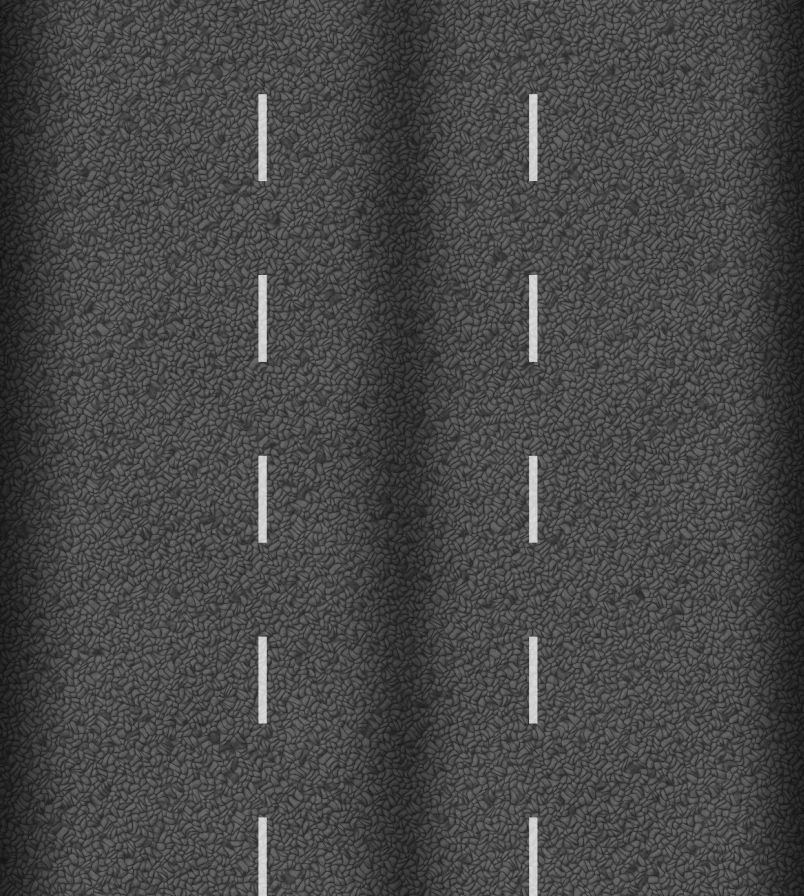
A Shadertoy shader for this texture:

```glsl
// Asphalt road seen from above: two dashed lane lines, dark verges and a dark centre band.
#define ASPHALT 0.308
#define PAINT vec3(0.825)
#define LINE_X vec2(0.3266, 0.6633)
#define DASH_HALF vec2(0.0052, 0.0485)
#define DASH_PERIOD 0.2018
#define DASH_Y 0.8464
#define CENTRE_X 0.503
#define CENTRE_DARK 0.36
#define GRAIN_CELLS 135.0
#define GRAIN_RELIEF 0.42
#define GRAIN_CRACK 0.36

vec2 hash2(vec2 p) {
    vec3 q = fract(p.xyx * vec3(0.1031, 0.1030, 0.0973));
    q += dot(q, q.yzx + 33.33);
    return fract((q.xx + q.yz) * q.zy);
}

// Distances to the nearest and second nearest cell points.
vec2 cellular(vec2 p) {
    vec2 cell = floor(p), local = fract(p);
    vec2 nearest = vec2(8.0);
    for (int y = -1; y <= 1; y++)
    for (int x = -1; x <= 1; x++) {
        vec2 offset = vec2(x, y);
        float d = length(offset + hash2(cell + offset) - local);
        nearest = d < nearest.x ? vec2(d, nearest.x) : vec2(nearest.x, min(nearest.y, d));
    }
    return nearest;
}

// Embossed stones with dark cracks, centred on zero.
float asphaltGrain(vec2 p) {
    vec2 q = p * GRAIN_CELLS;
    q += 0.35 * sin(q.yx * 1.7 + 2.0 * sin(q * 0.63));
    vec2 here = cellular(q);
    float lit = cellular(q + vec2(-0.25, 0.3)).x;
    float crack = smoothstep(0.0, 0.42, here.y - here.x) - 0.66;
    float speck = hash2(floor(p * GRAIN_CELLS * 3.0)).x - 0.5;
    return GRAIN_RELIEF * (lit - here.x) + GRAIN_CRACK * crack + 0.16 * speck;
}

// Broad, soft variation of the surface.
float mottling(vec2 p) {
    float a = sin(p.x * 23.0 + 2.0 * sin(p.y * 17.0));
    float b = sin(p.y * 31.0 + 2.0 * sin(p.x * 19.0 + 1.0));
    return 0.012 * (a + b);
}

// Brightness across the road.
float roadShade(float x) {
    float left = mix(0.40, 1.0, smoothstep(-0.015, 0.105, x));
    float right = mix(0.40, 1.0, smoothstep(-0.012, 0.095, 1.0 - x));
    float d = (x - CENTRE_X) / (x < CENTRE_X ? 0.052 : 0.044);
    return left * right * (1.0 - CENTRE_DARK * exp(-d * d));
}

float laneDashes(vec2 uv, vec2 pixel) {
    float dx = min(abs(uv.x - LINE_X.x), abs(uv.x - LINE_X.y));
    float dy = abs(mod(uv.y - DASH_Y + 0.5 * DASH_PERIOD, DASH_PERIOD) - 0.5 * DASH_PERIOD);
    vec2 cover = clamp((DASH_HALF - vec2(dx, dy)) / pixel + 0.5, 0.0, 1.0);
    return cover.x * cover.y;
}

void mainImage(out vec4 fragColor, in vec2 fragCoord) {
    vec2 uv = fragCoord / iResolution.xy;
    vec2 p = fragCoord / iResolution.y;
    float grain = asphaltGrain(p);

    // Surface
    float tone = ASPHALT * roadShade(uv.x) * (1.0 + grain + mottling(p));
    vec3 colour = vec3(tone);

    // Paint
    vec3 paint = PAINT * (1.0 + 0.1 * grain);
    colour = mix(colour, paint, laneDashes(uv, 1.0 / iResolution.xy));

    fragColor = vec4(clamp(colour, 0.0, 1.0), 1.0);
}
```
